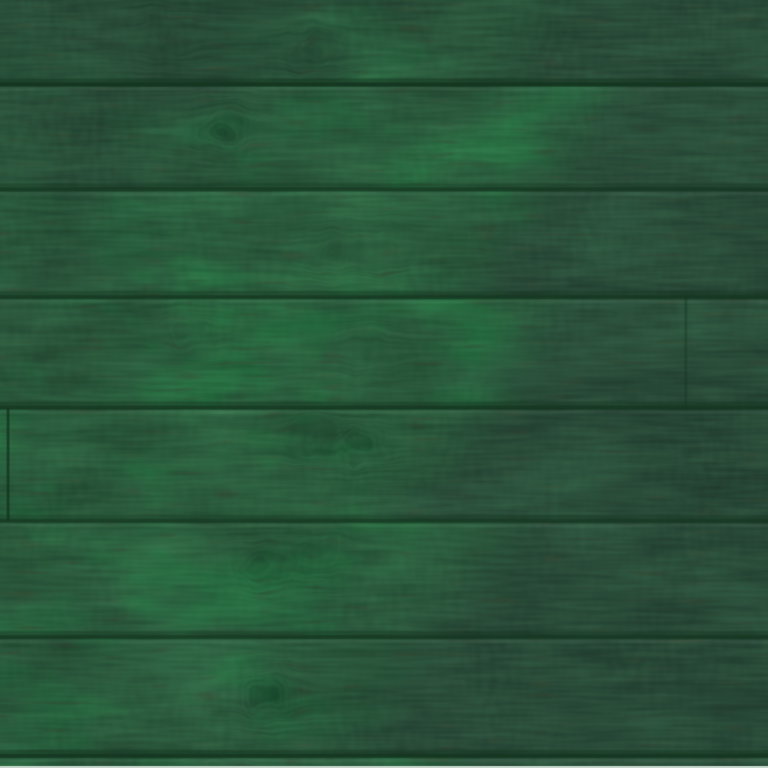
Give the GLSL for this texture, as a WebGL 2 fragment shader.

```glsl
#version 300 es
precision highp float;
// Seven worn, green-stained horizontal wood boards with dark seams, grain and knots.
uniform vec2 u_resolution;
out vec4 fragColor;

const vec3 SHADE_GREEN = vec3(0.160, 0.290, 0.220);
const vec3 LIT_GREEN = vec3(0.170, 0.375, 0.243);
const vec3 VIVID_GREEN = vec3(0.140, 0.465, 0.262);
const vec3 SEAM_GREEN = vec3(0.075, 0.205, 0.120);
const vec3 BROWN_WEAR = vec3(0.225, 0.275, 0.195);
const vec3 PALE_RIM = vec3(0.780, 0.840, 0.800);

// Boards grow slightly taller downwards: seam(k) = FIRST + STEP * k + GROWTH * k * k
const float FIRST = 0.1100;
const float STEP = 0.1348;
const float GROWTH = 0.00182;

float hash(vec2 p) {
    vec3 q = fract(vec3(p.xyx) * 0.1031);
    q += dot(q, q.yzx + 33.33);
    return fract((q.x + q.y) * q.z);
}

float cornerSlope(vec2 cell, vec2 offset) {
    float angle = 6.2832 * hash(cell + 71.0);
    return dot(vec2(cos(angle), sin(angle)), offset);
}

// Gradient noise, about -0.7 to 0.7
float noise(vec2 p) {
    vec2 i = floor(p), f = fract(p), e = vec2(0.0, 1.0);
    vec2 u = f * f * f * (f * (f * 6.0 - 15.0) + 10.0);
    float low = mix(cornerSlope(i, f), cornerSlope(i + e.yx, f - e.yx), u.x);
    float high = mix(cornerSlope(i + e, f - e), cornerSlope(i + e.yy, f - e.yy), u.x);
    return mix(low, high, u.y);
}

float fbm(vec2 p) {
    float sum = 0.0, gain = 1.0;
    for (int i = 0; i < 4; i++) {
        sum += gain * noise(p);
        p = p * 2.03 + 17.3;
        gain *= 0.55;
    }
    return sum;
}

// Soft line mask around zero distance
float line(float dist, float halfWidth, float blur) {
    return 1.0 - smoothstep(halfWidth - blur, halfWidth + blur, abs(dist));
}

// x: smudge, ring and core shading, y: bend applied to the grain
vec2 knots(vec2 p, float height, float board) {
    vec2 result = vec2(0.0);
    for (int i = 0; i < 2; i++) {
        vec2 seed = vec2(board * 7.0 + 3.0, float(i) * 13.0 + 5.0);
        float across = mix(0.2, 0.55, hash(seed));
        vec2 center = vec2(across, height * mix(0.25, 0.7, hash(seed + 2.0)));
        vec2 d = (p - center) * vec2(0.75, 1.0);
        float r = length(d) + 0.018 * noise(p * 38.0 + seed);
        float reach = exp(-r * r / 0.0008);
        float strength = mix(0.2, 1.0, hash(seed + 9.0));
        float shade = 0.012 * sin(r * 620.0) * reach - 0.035 * exp(-r * r / 0.00008);
        result.x += strength * (shade - 0.030 * reach);
        result.y -= 0.55 * d.y * reach;
    }
    return result;
}

// Streaks along the board, crossed by a faint weave of short fibres
float grain(vec2 p) {
    float broad = fbm(vec2(p.x * 5.0, p.y * 50.0));
    float fine = noise(vec2(p.x * 16.0, p.y * 190.0));
    float weave = noise(p * vec2(110.0, 45.0)) * (0.6 + noise(p * 9.0));
    return 0.031 * broad + 0.035 * fine + 0.022 * weave;
}

// Slanted band of light, its right edge stepping from board to board
float lightBand(vec2 p, float down, float board, float wobble) {
    float right = 0.80 - 0.035 * board - 0.04 * cos(3.1416 * board) - 0.7 * p.y;
    float left = 0.52 - 0.9 * down;
    float x = p.x + 0.07 * wobble;
    float inside = smoothstep(left - 0.22, left + 0.12, x);
    return mix(0.3, 1.0, inside) * (1.0 - smoothstep(right - 0.09, right + 0.07, x));
}

// Faint vertical butt joint on one board
float joint(float x, float at, float board, float target, float blur) {
    return line(x - at, 0.0018, blur) * (1.0 - step(0.5, abs(board - target)));
}

void main() {
    vec2 uv = gl_FragCoord.xy / u_resolution;
    float blur = max(0.0016, 0.75 / u_resolution.y);
    float down = 1.0 - uv.y;

    // Board index and position within it
    float k = (sqrt(STEP * STEP + 4.0 * GROWTH * (down - FIRST)) - STEP) / (2.0 * GROWTH);
    float board = floor(k) + 1.0;
    float height = STEP + 2.0 * GROWTH * k;
    float within = fract(k);
    vec2 local = vec2(uv.x, within * height);
    vec2 shift = vec2(board * 5.7, board * 3.1);

    // Uneven stain under the light
    float patches = fbm(uv * vec2(5.0, 9.0) + shift);
    float lit = lightBand(local, down, board, patches) * mix(0.5, 1.0, smoothstep(0.05, 0.2, down));
    lit *= 1.0 - 0.3 * smoothstep(0.68, 0.85, down);
    float vivid = lit * smoothstep(-0.1, 0.6, fbm(uv * vec2(5.0, 9.0) + shift + 40.0));
    vec3 color = mix(SHADE_GREEN, LIT_GREEN, clamp(lit * 0.85 + 0.2 * patches + 0.05, 0.0, 1.0));
    color = mix(color, VIVID_GREEN, 0.6 * vivid);
    color *= 1.0 + 0.13 * patches;

    // Grain, knots and wear
    vec2 knot = knots(local, height, board);
    vec2 grainAt = local + vec2(0.0, knot.y) + shift;
    float wear = smoothstep(0.25, 0.6, noise(grainAt * vec2(16.0, 110.0) + 9.0));
    color = mix(color, BROWN_WEAR, 0.35 * wear);
    color += (grain(grainAt) + knot.x) * vec3(0.65, 1.1, 0.75);

    // Seams: dark core, shadow above, pale edge below
    float seam = (within - step(0.5, within)) * height;
    float depth = mix(0.65, 1.0, hash(vec2(floor(k + 0.5) + 20.0, 4.0)));
    color += 0.035 * line(seam - 0.006, 0.002, 0.002);
    color = mix(color, SEAM_GREEN, 0.55 * depth * line(seam + 0.003, 0.005, 0.002));
    color = mix(color, SEAM_GREEN, 0.85 * depth * line(seam, 0.0026, blur));

    // Board ends and the pale rim under the last board
    float ends = 0.4 * joint(uv.x, 0.893, board, 3.0, blur)
               + 0.8 * joint(uv.x, 0.0105, board, 4.0, blur);
    color = mix(color, SEAM_GREEN, ends);
    color = mix(color, PALE_RIM, line(uv.y, 0.0026, 0.001));

    fragColor = vec4(clamp(color, 0.0, 1.0), 1.0);
}
```
